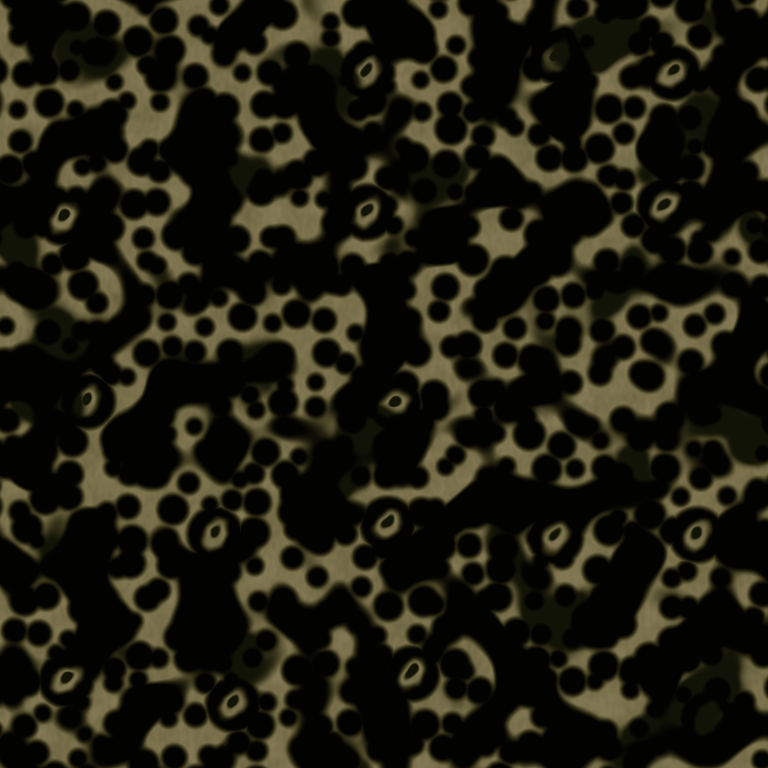
A three.js fragment shader for this pattern:

```glsl
// Dark camouflage: scalloped tan islands with olive hollows and small ringed spots on black.
varying vec2 vUv;

const vec3 BLACK = vec3(0.008, 0.008, 0.002);
const vec3 OLIVE = vec3(0.20, 0.185, 0.085);
const vec3 MOSS  = vec3(0.065, 0.075, 0.022);
const vec3 KHAKI = vec3(0.38, 0.36, 0.22);
const vec3 TAN   = vec3(0.51, 0.47, 0.325);

const float BITE_CELLS = 25.0;    // bites across the canvas
const float ISLAND_CELLS = 13.0;  // islands across the canvas
const float SPOT_CELLS = 5.0;     // ringed spots across the canvas

vec2 hash22(vec2 p) {
  vec3 q = fract(p.xyx * vec3(0.1031, 0.1030, 0.0973));
  q += dot(q, q.yzx + 33.33);
  return fract((q.xx + q.yz) * q.zy);
}

float smoothMin(float a, float b, float k) {
  float h = max(k - abs(a - b), 0.0) / k;
  return min(a, b) - h * h * k * 0.25;
}

float cornerSlope(vec2 cell, vec2 offset) {
  return dot(normalize(hash22(cell) - 0.4999), offset);
}

// Gradient noise, about -0.7 to 0.7
float noise(vec2 p) {
  vec2 i = floor(p), f = fract(p);
  vec2 u = f * f * f * (f * (f * 6.0 - 15.0) + 10.0);
  vec2 e = vec2(1.0, 0.0);
  float low = mix(cornerSlope(i, f), cornerSlope(i + e, f - e), u.x);
  float high = mix(cornerSlope(i + e.yx, f - e.yx), cornerSlope(i + e.xx, f - e.xx), u.x);
  return mix(low, high, u.y);
}

// Signed distance to scattered round bites, in cells; positive outside them
float bites(vec2 p, float minRadius, float maxRadius) {
  vec2 cell = floor(p);
  float d = 2.0;
  for (int y = -1; y <= 1; y++) {
    for (int x = -1; x <= 1; x++) {
      vec2 id = cell + vec2(float(x), float(y));
      vec2 center = id + 0.5 + 0.8 * (hash22(id) - 0.5);
      float radius = mix(minRadius, maxRadius, hash22(id + 71.0).x);
      d = smoothMin(d, length(p - center) - radius, 0.12);
    }
  }
  return d;
}

// Offset from the nearest spot, turned to its long axis, in canvas units
vec2 spotOffset(vec2 uv, float cells, float chance) {
  vec2 id = floor(uv * cells);
  vec2 pick = hash22(id + 137.0);
  if (pick.x > chance) return vec2(1.0);
  vec2 center = (id + 0.5 + 0.4 * (hash22(id + 19.0) - 0.5)) / cells;
  float angle = 0.6 + 0.5 * pick.y;
  float c = cos(angle), s = sin(angle);
  vec2 d = uv - center;
  return vec2(c * d.x + s * d.y, c * d.y - s * d.x);
}

// Approximate distance inside an ellipse; positive inside
float ellipseDepth(vec2 p, vec2 radii) {
  return (1.0 - length(p / radii)) * min(radii.x, radii.y);
}

void main() {
  // Islands with scalloped edges
  vec2 warp = vec2(noise(vUv * 9.0 + 40.0), noise(vUv * 9.0 + 80.0)) * 0.012;
  float island = (noise((vUv + warp) * ISLAND_CELLS + 7.0) + 0.05) * 1.6;
  float shape = smoothMin(island, bites(vUv * BITE_CELLS + 11.0, 0.27, 0.52), 0.15);

  // Lone ringed spots in cleared ground
  vec2 spot = spotOffset(vUv, SPOT_CELLS, 0.65);
  float wobble = 0.004 * noise(vUv * 60.0);
  shape = min(shape, (length(spot) - 0.036) * BITE_CELLS);
  shape = max(shape, (ellipseDepth(spot, vec2(0.021, 0.014)) + wobble) * BITE_CELLS);
  float core = smoothstep(-0.003, 0.003, ellipseDepth(spot - 0.002, vec2(0.010, 0.006)) + wobble);

  // Olive hollows and fine cloth grain
  float hollow = smoothstep(0.08, 0.36, noise(vUv * 8.0 + 23.0) + 0.2 * noise(vUv * 24.0));
  hollow = max(hollow, core);
  float grain = 0.5 + 0.5 * noise(vUv * 30.0) + 0.3 * noise(vUv * vec2(150.0, 90.0));
  vec3 cloth = mix(KHAKI, TAN, clamp(grain + 0.25, 0.0, 1.0));
  vec3 shade = mix(OLIVE, MOSS, smoothstep(0.35, 0.9, hollow));

  // Soft edge running black, olive, tan
  vec3 color = mix(BLACK, shade, smoothstep(-0.11, 0.04, shape));
  color = mix(color, cloth, smoothstep(-0.02, 0.13, shape) * (1.0 - smoothstep(0.0, 0.8, hollow)));
  gl_FragColor = vec4(color, 1.0);
}
```
